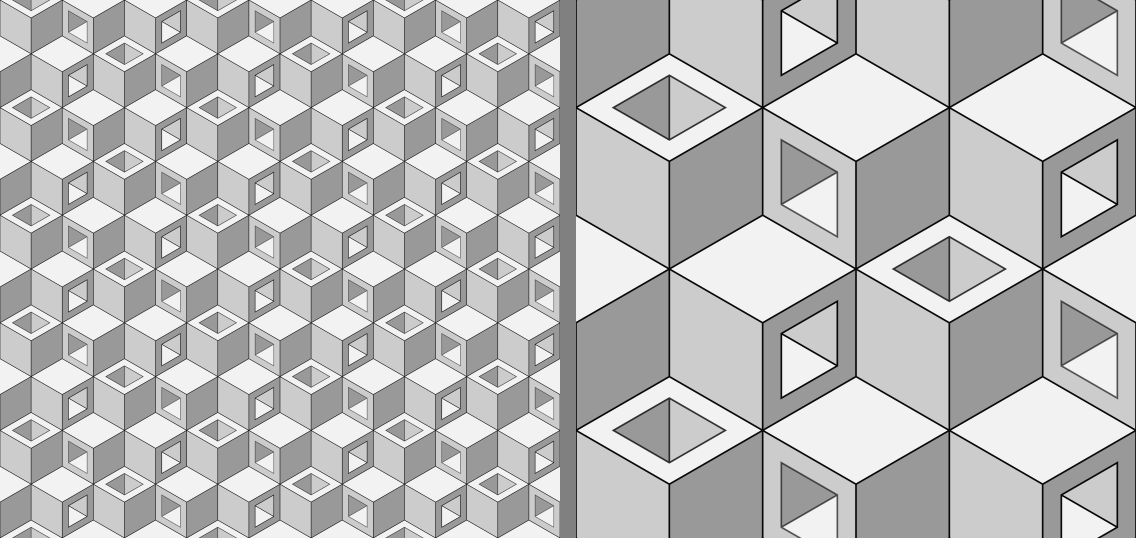
Left: the whole. Right: its middle third, enlarged.
Reproduce this pattern procedurally as a WebGL 2 fragment shader.

```glsl
#version 300 es
precision highp float;
// Isometric stacked cubes, each with a rhombic recess in one of its three faces.

#define COLUMNS 9.0        // cubes across, a multiple of 3
#define ROWS 10.0          // cube rows, an even number
#define HOLE_SCALE 0.6     // recess size relative to its face
#define LINE_WIDTH 0.0155  // in cube edge lengths
#define TOP_SHADE 0.95
#define LEFT_SHADE 0.80
#define RIGHT_SHADE 0.60
#define INK 0.03
#define SAMPLES 3          // supersampling per axis

uniform vec2 u_resolution;
out vec4 fragColor;

const float SQRT3 = 1.7320508;

// Faces are numbered 0 = top, 1 = left, 2 = right.
float faceShade(float face) {
    face = mod(face, 3.0);
    return face < 0.5 ? TOP_SHADE : face < 1.5 ? LEFT_SHADE : RIGHT_SHADE;
}

// Outline strength of a recess, lighter on the paler faces.
float holeInk(float face) {
    return face < 0.5 ? 0.8 : face < 1.5 ? 0.65 : 1.0;
}

// Box-filtered coverage of a line at distance d.
float stroke(float d, float pixel) {
    float h = 0.5 * LINE_WIDTH, r = 0.5 * pixel;
    return max(min(d + r, h) - max(d - r, -h), 0.0) / pixel;
}

float cubes(vec2 uv, float pixel) {
    // Unit = cube edge; the shift puts cell centres on the front corners.
    vec2 p = uv * vec2(COLUMNS * SQRT3, ROWS * 1.5) + vec2(0.0, 0.5);

    // Nearest hexagonal cell out of the even and odd rows.
    float evenColumn = floor(p.x / SQRT3);
    float oddColumn = round(p.x / SQRT3);
    vec2 evenOffset = p - vec2((evenColumn + 0.5) * SQRT3, 3.0 * round(p.y / 3.0));
    vec2 oddOffset = p - vec2(oddColumn * SQRT3, 3.0 * floor(p.y / 3.0) + 1.5);
    bool isEven = dot(evenOffset, evenOffset) < dot(oddOffset, oddOffset);
    vec2 q = isEven ? evenOffset : oddOffset;
    float holeFace = mod(isEven ? evenColumn : oddColumn + 1.0, 3.0);

    // Turn the visible face upright: a rhombus from (0,0) to (0,1).
    const mat2 turn = mat2(-0.5, -0.5 * SQRT3, 0.5 * SQRT3, -0.5);
    vec2 local = q;
    float face = 0.0;
    for (int i = 1; i < 3; i++) {
        q = turn * q;
        if (q.y > local.y) {
            local = q;
            face = float(i);
        }
    }

    // Distance from the face centre, measured across the rhombus edges.
    float reach = dot(abs(local - vec2(0.0, 0.5)), vec2(0.5, 0.5 * SQRT3));
    float edge = 0.25 * SQRT3;
    float shade = faceShade(face);

    // Recess: two inner walls meeting along the short diagonal.
    if (abs(face - holeFace) < 0.5) {
        float holeDistance = reach - HOLE_SCALE * edge;
        float wall = faceShade(face + (local.x < 0.0 ? 2.0 : 1.0));
        float seam = max(abs(local.x), holeDistance);
        float line = max(stroke(abs(holeDistance), pixel), stroke(seam, pixel));
        shade = holeDistance < 0.0 ? wall : shade;
        shade = mix(shade, INK, line * holeInk(face));
    }
    return mix(shade, INK, stroke(edge - reach, pixel));
}

void main() {
    // Average a small grid of samples within the pixel.
    float n = float(SAMPLES);
    float pixel = ROWS * 1.5 / (u_resolution.y * n);
    float total = 0.0;
    for (int j = 0; j < SAMPLES; j++) {
        for (int i = 0; i < SAMPLES; i++) {
            vec2 jitter = (vec2(i, j) + 0.5) / n - 0.5;
            total += cubes((gl_FragCoord.xy + jitter) / u_resolution, pixel);
        }
    }
    fragColor = vec4(vec3(total / (n * n)), 1.0);
}
```
